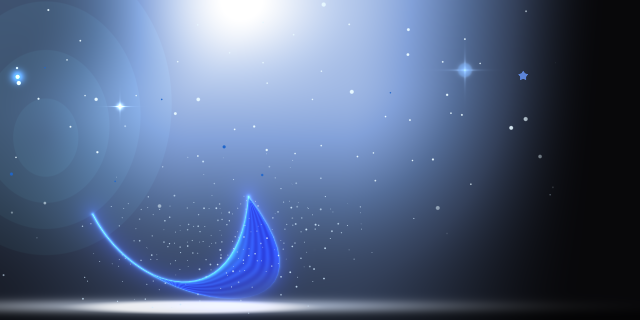
Reproduce this background procedurally as a Shadertoy shader.

```glsl
#define BEAM_X 0.71
#define HORIZON 0.042
#define DOT_CELL 0.095
#define DUST_CELL 0.018
#define CURVE_STEPS 28
#define TAIL vec2(0.29, 0.33)
#define TIP vec2(0.777, 0.385)

const vec3 NIGHT = vec3(0.03, 0.03, 0.04);
const vec3 SLATE = vec3(0.20, 0.25, 0.35);
const vec3 STEEL = vec3(0.33, 0.43, 0.60);
const vec3 SKY = vec3(0.51, 0.63, 0.85);
const vec3 PALE = vec3(0.75, 0.82, 0.94);
const vec3 BLUE = vec3(0.14, 0.22, 0.92);
const vec3 CYAN = vec3(0.30, 0.72, 1.00);

float sat(float x) { return clamp(x, 0.0, 1.0); }

vec3 hash3(vec2 cell) {
    vec3 q = fract(vec3(cell.xyx) * vec3(0.1031, 0.1030, 0.0973));
    q += dot(q, q.yxz + 33.33);
    return fract((q.xxy + q.yzz) * q.zyx);
}

// Light level 0..5 to colour
vec3 ramp(float t) {
    vec3 c = mix(NIGHT, SLATE, sat(t));
    c = mix(c, STEEL, sat(t - 1.0));
    c = mix(c, SKY, sat(t - 2.0));
    c = mix(c, PALE, sat(t - 3.0));
    return mix(c, vec3(1.0), sat(t - 4.0));
}

// Backdrop lit from above, dark at both sides
float lightLevel(vec2 p) {
    float shift = 0.22 * smoothstep(0.6, 1.0, p.y);
    float left = mix(0.36, 1.0, smoothstep(-0.1, 0.6, p.x - shift));
    float right = 1.0 - smoothstep(1.1, 1.9, p.x + 0.08 * (1.0 - p.y));
    float level = mix(1.0, 3.4, smoothstep(0.05, 0.75, p.y)) * left * right;
    vec2 q = (p - vec2(BEAM_X, 1.0)) / vec2(0.32, 0.22);
    return level + 1.8 * exp(-dot(q, q));
}

vec2 bezier(vec2 b, vec2 c, float t) {
    float s = 1.0 - t;
    return s * s * s * TAIL + 3.0 * s * t * (s * b + t * c) + t * t * t * TIP;
}

// x: distance to the curve, y: crossing sign of a ray to the right
vec2 curveField(vec2 p, vec2 b, vec2 c) {
    float dist = 9.0, side = 1.0;
    vec2 from = TAIL;
    for (int i = 1; i <= CURVE_STEPS; i++) {
        vec2 to = bezier(b, c, float(i) / float(CURVE_STEPS));
        vec2 e = to - from, q = p - from;
        dist = min(dist, length(q - e * sat(dot(q, e) / dot(e, e))));
        if ((from.y > p.y) != (to.y > p.y) && q.x < q.y / e.y * e.x) side = -side;
        from = to;
    }
    return vec2(dist, side);
}

// Glowing crescent ribbon between two curves
vec3 addRibbon(vec3 col, vec2 p, float px) {
    vec2 inner = curveField(p, vec2(0.42, 0.08), vec2(0.74, 0.0));
    vec2 outer = curveField(p, vec2(0.45, 0.0), vec2(1.12, -0.06));
    float d = min(inner.x, outer.x) * inner.y * outer.y;
    float across = inner.x / (inner.x + outer.x + 1e-4);
    float fade = smoothstep(0.04, 0.19, p.y + 0.35 * (0.78 - p.x));
    float fill = smoothstep(px, -px, d) * fade;
    float streak = 0.5 + 0.5 * sin(across * 34.0 + p.x * 9.0);
    float bowl = smoothstep(0.38, 0.58, p.x) * smoothstep(0.36, 0.2, p.y);
    vec3 silk = BLUE + vec3(0.06, 0.12, 0.08) * streak;
    silk = mix(silk, CYAN, exp(-across * 6.0) * (0.35 + 0.6 * bowl));
    col += BLUE * 0.3 * exp(-max(d, 0.0) * 32.0);
    col = mix(col, silk, fill * (0.8 + 0.15 * streak));
    col += CYAN * 0.55 * exp(-inner.x / 0.004);
    return col + CYAN * 0.4 * fade * exp(-outer.x / 0.003);
}

// One random dot per cell: x is coverage, y a random tint
vec2 scatter(vec2 p, float size, float keep, vec2 radii, float px) {
    vec2 cell = floor(p / size);
    vec3 h = hash3(cell + 17.0), k = hash3(cell + 91.0);
    float d = length(p - (cell + 0.15 + 0.7 * h.xy) * size);
    float r = mix(radii.x, radii.y, k.x * k.x);
    return vec2(smoothstep(r + px, r - px, d) * step(h.z, keep), k.y);
}

// Four thin rays and a soft core
float sparkle(vec2 q, float size) {
    q = abs(q) / size;
    float rays = exp(-q.x * 30.0 - q.y * 2.5) + exp(-q.y * 30.0 - q.x * 2.5);
    return rays + 0.6 * exp(-dot(q, q) * 12.0);
}

float fivePoint(vec2 q, float r, float px) {
    float a = abs(mod(atan(q.x, q.y) + 0.62832, 1.25664) - 0.62832);
    float edge = length(q) * (cos(a) + 1.38 * sin(a)) - r;
    return smoothstep(px, -px, edge);
}

void mainImage(out vec4 fragColor, in vec2 fragCoord) {
    vec2 p = fragCoord / iResolution.y;
    float px = 0.75 / iResolution.y;
    vec3 col = ramp(lightLevel(p));

    // Faint lens discs
    for (int i = 0; i < 4; i++) {
        float r = 0.11 + 0.105 * float(i);
        vec2 q = p - vec2(0.143, 0.57 + 0.035 * float(i));
        float disc = smoothstep(px, -px, length(q * vec2(1.08, 0.9)) - r);
        col += vec3(0.012, 0.03, 0.03) * disc * (0.4 + 0.6 * length(q) / r);
    }

    // Floor and its pool of light
    col *= mix(0.45, 1.0, smoothstep(0.01, 0.085, p.y));
    float band = exp(-pow((p.y - HORIZON) / 0.022, 2.0));
    col += vec3(0.62, 0.64, 0.66) * band * exp(-pow((p.x - 0.6) / 0.72, 2.0));
    float pool = length((p - vec2(0.6, HORIZON - 0.002)) / vec2(0.36, 0.021));
    col = mix(col, vec3(0.96), 0.85 * smoothstep(1.2, 0.6, pool));

    col = addRibbon(col, p, px);

    // Drifting dots
    float zone = smoothstep(0.2, 0.5, p.y) * (1.0 - smoothstep(1.55, 1.8, p.x));
    vec2 dots = scatter(p, DOT_CELL, 0.2 + 0.4 * zone, vec2(0.002, 0.0065), px);
    vec3 tint = mix(vec3(0.9, 0.97, 1.0), vec3(0.12, 0.40, 0.80), step(0.85, dots.y));
    col = mix(col, tint, dots.x * zone);

    // Fine dust around the ribbon
    vec2 q = (p - vec2(0.72, 0.25)) / vec2(0.30, 0.15);
    float cloud = exp(-dot(q, q));
    vec2 dust = scatter(p, DUST_CELL, 0.55 * cloud, vec2(0.0008, 0.0028), px);
    col = mix(col, vec3(0.82, 0.92, 1.0), dust.x * (0.4 + 0.6 * dust.y));

    // Larger stars and halos
    vec2 big = p - vec2(1.453, 0.781), halo = p - vec2(0.055, 0.76);
    col += vec3(0.6, 0.75, 0.9) * sparkle(big, 0.058);
    col = mix(col, vec3(0.45, 0.63, 0.88), 0.7 * smoothstep(0.026, 0.016, length(big)));
    col += vec3(0.75, 0.85, 0.9) * sparkle(p - vec2(0.375, 0.667), 0.034);
    col += vec3(0.2, 0.45, 0.75) * exp(-dot(halo, halo) / 0.0004);
    col += 0.6 * smoothstep(0.008, 0.004, length(halo));
    col = mix(col, vec3(0.36, 0.52, 0.85), fivePoint(p - vec2(1.635, 0.763), 0.016, px));

    fragColor = vec4(clamp(col, 0.0, 1.0), 1.0);
}
```
